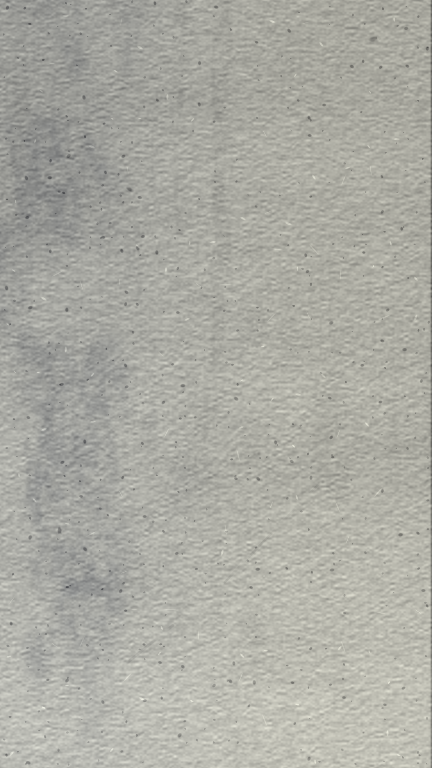
Reproduce this texture procedurally as a WebGL 1 fragment shader.

```glsl
precision highp float;
uniform vec2 u_resolution;

const vec3 DARK_CEMENT = vec3(0.53, 0.53, 0.51);
const vec3 PALE_CEMENT = vec3(0.80, 0.80, 0.76);
const vec3 WARM_CAST = vec3(0.008, 0.004, -0.010);

float hash(vec2 p) {
  return fract(sin(dot(p, vec2(127.1, 311.7))) * 43758.5453);
}

float noise(vec2 p) {
  vec2 i = floor(p);
  vec2 f = fract(p);
  f = f * f * (3.0 - 2.0 * f);
  return mix(mix(hash(i), hash(i + vec2(1.0, 0.0)), f.x),
             mix(hash(i + vec2(0.0, 1.0)), hash(i + 1.0), f.x), f.y);
}

float fbm(vec2 p) {
  float sum = 0.0;
  float amp = 0.53;
  for (int i = 0; i < 4; i++) {
    sum += amp * noise(p);
    p = mat2(1.6, 1.2, -1.2, 1.6) * p + 17.3;
    amp *= 0.5;
  }
  return sum;
}

// Height of the rough skin: flat, slightly wavy flakes
float skin(vec2 p) {
  p += 0.006 * vec2(noise(p * 45.0), noise(p * 45.0 + 31.0));
  return 0.65 * noise(p * vec2(88.0, 150.0)) + 0.35 * noise(p * vec2(50.0, 80.0) + 9.0);
}

// One randomly turned oval per cell, kept with the given chance
float specks(vec2 p, float cells, float radius, float stretch, float chance, float seed) {
  vec2 id = floor(p * cells);
  vec2 key = id + seed;
  vec2 center = (id + 0.25 + 0.5 * vec2(hash(key), hash(key + 41.0))) / cells;
  float angle = 3.14159 * hash(key + 73.0);
  float c = cos(angle);
  float s = sin(angle);
  vec2 d = mat2(c, -s, s, c) * (p - center);
  d.x /= stretch;
  float size = radius * mix(0.6, 1.3, hash(key + 97.0));
  float oval = 1.0 - smoothstep(0.5 * size, 1.4 * size, length(d));
  return oval * step(hash(key + 19.0), chance);
}

float blob(vec2 p, vec2 center, vec2 size) {
  vec2 d = (p - center) / size;
  return exp(-dot(d, d));
}

float scratch(vec2 p, vec2 a, vec2 b, float width) {
  vec2 ab = b - a;
  float along = clamp(dot(p - a, ab) / dot(ab, ab), 0.0, 1.0);
  return 1.0 - smoothstep(0.3 * width, width, length(p - a - along * ab));
}

// Broad light: dim at the top left, bright toward the foot
float lighting(vec2 p) {
  float tone = mix(0.755, 0.682, smoothstep(0.0, 0.75, p.y));
  tone -= 0.026 * smoothstep(0.8, 1.75, p.y);
  tone -= 0.045 * (1.0 - smoothstep(0.0, 0.55, p.x)) * smoothstep(0.7, 1.5, p.y);
  return tone + 0.035 * (noise(p * vec2(1.5, 7.0)) - 0.5);
}

// Ragged grey damp marks, mostly on the left
float stains(vec2 p) {
  float zone = 0.55 * (1.0 - smoothstep(0.08, 0.5, p.x));
  zone += 0.55 * blob(p, vec2(0.42, 0.82), vec2(0.25, 0.17));
  zone += 0.80 * blob(p, vec2(0.0, 0.70), vec2(0.09, 0.16));
  zone += 0.60 * blob(p, vec2(0.18, 0.42), vec2(0.13, 0.13));
  zone += 0.50 * blob(p, vec2(0.20, 1.50), vec2(0.10, 0.22));
  zone += 0.50 * blob(p, vec2(0.95, 0.08), vec2(0.06, 0.03));
  float patches = smoothstep(0.36, 0.68, fbm(p * vec2(9.0, 4.5)));
  float ragged = smoothstep(0.30, 0.65, fbm(p * vec2(38.0, 24.0) + 5.0));
  return zone * patches * mix(0.35, 1.0, ragged);
}

// Faint vertical runs of water
float streaks(vec2 p) {
  float runs = smoothstep(0.62, 0.95, noise(vec2(p.x * 34.0, p.y * 2.6)));
  return runs * smoothstep(0.3, 0.65, fbm(p * vec2(40.0, 20.0)));
}

void main() {
  vec2 p = gl_FragCoord.xy / u_resolution.x;
  float stain = stains(p);

  float tone = lighting(p) - 0.125 * stain;
  tone -= 0.05 * streaks(p) * mix(0.4, 1.0, smoothstep(0.5, 1.5, p.y));

  // Relief lit from above, with fine grit
  float slope = skin(p) - skin(p + vec2(-0.0015, 0.0045));
  tone += 0.19 * slope;
  tone += 0.075 * (noise(p * vec2(190.0, 230.0)) - 0.5);
  tone += 0.05 * (fbm(p * vec2(24.0, 30.0)) - 0.5);

  // Pits, pale chips and fibres
  tone -= 0.20 * specks(p, 23.0, 0.0030, 1.4, 0.20, 3.0);
  tone -= 0.15 * specks(p, 41.0, 0.0021, 1.3, 0.13, 57.0);
  float crumble = smoothstep(0.3, 0.6, noise(p * 130.0));
  tone -= 0.20 * crumble * specks(p, 5.0, 0.0075, 1.9, 0.12, 11.0);
  tone += 0.13 * specks(p, 17.0, 0.0021, 2.6, 0.14, 29.0);
  tone += 0.07 * specks(p, 12.0, 0.0014, 8.0, 0.16, 83.0);

  // Broken diagonal scratches
  float scratches = scratch(p, vec2(0.52, 0.43), vec2(0.75, 0.67), 0.004);
  scratches += scratch(p, vec2(0.29, 0.24), vec2(0.40, 0.33), 0.005);
  tone -= 0.07 * scratches * smoothstep(0.35, 0.65, noise(p * 32.0));

  // Shadow at the right border
  tone -= 0.22 * smoothstep(0.995, 0.999, p.x);

  float shade = (tone - DARK_CEMENT.r) / (PALE_CEMENT.r - DARK_CEMENT.r);
  vec3 color = DARK_CEMENT + (PALE_CEMENT - DARK_CEMENT) * shade;
  color += WARM_CAST * (smoothstep(0.1, 0.8, p.x) - 0.5 - stain);
  gl_FragColor = vec4(clamp(color, 0.0, 1.0), 1.0);
}
```
